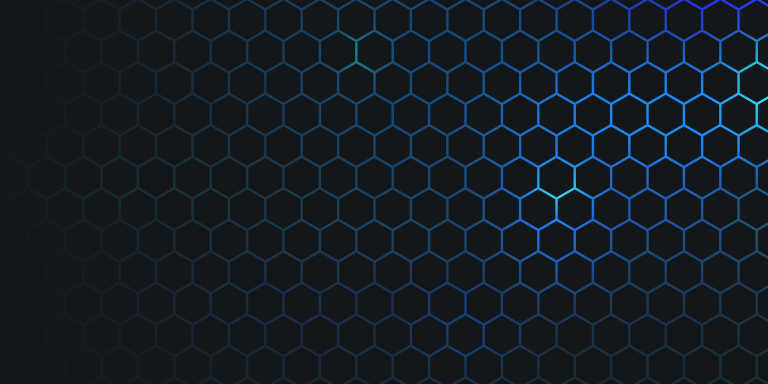
Write a WebGL 1 fragment shader that draws this background.

```glsl
precision highp float;

uniform vec2 u_resolution;

#define CELL_WIDTH 0.0948
#define GRID_ORIGIN vec2(0.9753, 0.8659)
#define LINE_HALF_WIDTH 0.0031
#define BACKGROUND vec3(0.078, 0.092, 0.102)
#define STEEL vec3(0.115, 0.265, 0.39)
#define INDIGO vec3(0.12, 0.16, 0.31)
#define DEEP_BLUE vec3(0.06, 0.30, 0.53)
#define AZURE vec3(0.09, 0.58, 0.99)
#define ROYAL vec3(0.14, 0.48, 1.0)
#define VIOLET vec3(0.15, 0.20, 0.98)
#define CYAN vec3(0.18, 0.88, 0.93)
#define TEAL vec3(0.11, 0.25, 0.25)

// Distance to the nearest edge of a pointy-top hexagon grid
float hexEdgeDistance(vec2 p) {
  vec2 period = vec2(1.0, 1.73205);
  vec2 q = (p - GRID_ORIGIN) / CELL_WIDTH;
  vec2 even = mod(q + 0.5 * period, period) - 0.5 * period;
  vec2 odd = mod(q, period) - 0.5 * period;
  vec2 local = abs(dot(even, even) < dot(odd, odd) ? even : odd);
  return CELL_WIDTH * (0.5 - max(local.x, dot(local, 0.5 * period)));
}

// Soft elliptical falloff
float glow(vec2 p, vec2 centre, vec2 size) {
  vec2 d = (p - centre) / size;
  return exp(-dot(d, d));
}

// Colour of the grid lines across the canvas
vec3 lineColour(vec2 p) {
  // Steel lines fading out to the left and the lower edge
  float lower = smoothstep(0.0, 0.4, p.y);
  float fade = smoothstep(0.0, 1.1, p.x) * mix(0.45, 1.0, lower);
  vec3 colour = mix(BACKGROUND, STEEL, fade);

  // Dim tints
  colour = mix(colour, TEAL * 0.88, 0.6 * glow(p, vec2(0.5, 0.52), vec2(0.35, 0.1)));
  colour = mix(colour, INDIGO, 0.65 * glow(p, vec2(0.95, 0.2), vec2(0.5, 0.11)));
  colour = mix(colour, DEEP_BLUE, 0.8 * glow(p, vec2(1.3, 0.82), vec2(0.5, 0.27)));
  colour = mix(colour, ROYAL * 0.6, 0.7 * glow(p, vec2(1.22, 0.15), vec2(0.13, 0.12)));
  colour = mix(colour, ROYAL * 0.7, 0.55 * glow(p, vec2(1.65, 0.44), vec2(0.3, 0.13)));

  // Bright blue body and its descending arm
  colour = mix(colour, ROYAL, glow(p, vec2(1.76, 0.69), vec2(0.37, 0.2)));
  colour = mix(colour, ROYAL, 0.95 * glow(p, vec2(1.44, 0.47), vec2(0.13, 0.19)));
  colour = mix(colour, AZURE, 0.9 * glow(p, vec2(1.75, 0.7), vec2(0.35, 0.1)));
  colour = mix(colour, VIOLET, 0.95 * glow(p, vec2(1.92, 1.0), vec2(0.33, 0.1)));

  // Cyan highlights
  colour = mix(colour, CYAN, 0.95 * glow(p, vec2(1.46, 0.51), vec2(0.065, 0.06)));
  colour = mix(colour, CYAN, 0.95 * glow(p, vec2(1.99, 0.77), vec2(0.1, 0.13)));
  colour = mix(colour, CYAN * 0.62, 0.85 * glow(p, vec2(0.94, 0.86), vec2(0.06, 0.06)));

  // Green tints at the right edge
  colour = mix(colour, TEAL * 1.4, 0.7 * glow(p, vec2(1.99, 0.42), vec2(0.1, 0.09)));
  return mix(colour, TEAL * 0.8, 0.8 * glow(p, vec2(1.98, 0.02), vec2(0.12, 0.1)));
}

void main() {
  vec2 p = gl_FragCoord.xy / u_resolution.y;
  float edge = hexEdgeDistance(p);
  float coverage = clamp((LINE_HALF_WIDTH - edge) * u_resolution.y + 0.5, 0.0, 1.0);
  gl_FragColor = vec4(mix(BACKGROUND, lineColour(p), coverage), 1.0);
}
```
